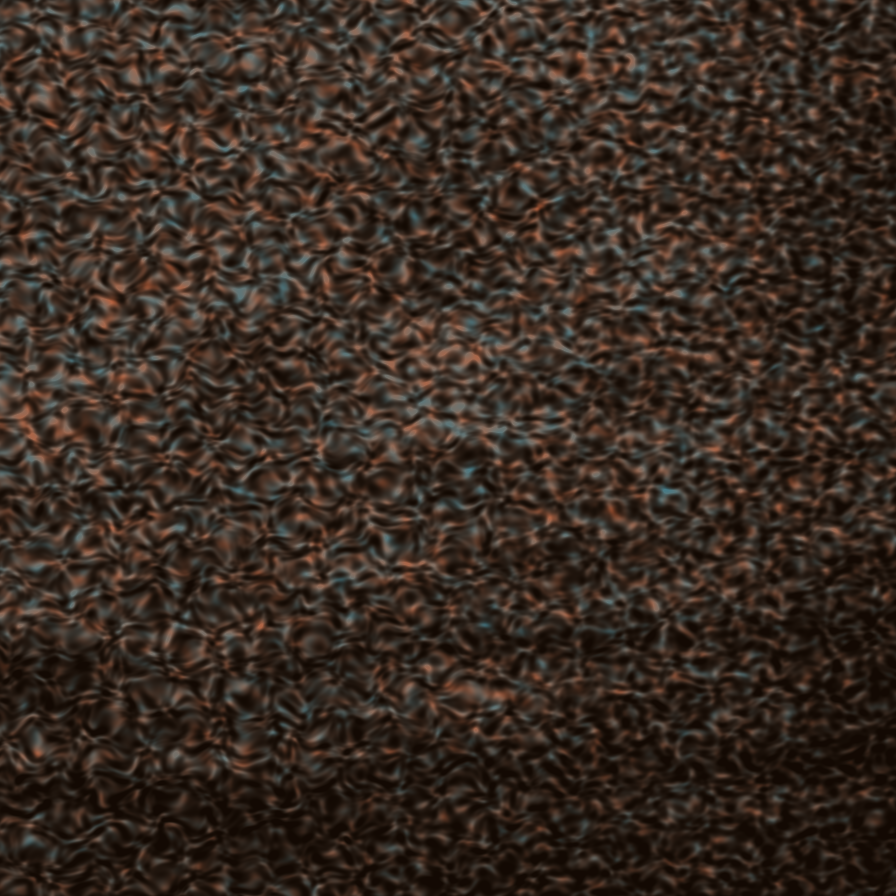
This texture is drawn by a Shadertoy shader. Its source:

```glsl
// Dark brown, fibrous grain: short wavy flecks lying mostly sideways.
// Two stretched layers of gradient noise make the flecks; slow shading, soft
// bands and a faint streak vary their brightness, and more noise their hue.

#define GRAIN_SCALE vec2(62.0, 92.0)
#define FINE_SCALE vec2(88.0, 128.0)
#define GRAIN_CONTRAST 3.5
#define WAVINESS 0.013
#define BAND_STRENGTH 1.1
#define STREAK_STRENGTH 0.75
#define HUE_VARIATION 2.0
#define SHADOW_COLOR vec3(0.11, 0.07, 0.042)
#define FIBER_COLOR vec3(0.42, 0.35, 0.305)
#define RUST_SHIFT vec3(0.12, -0.025, -0.075)

// Random unit vector for a lattice point
vec2 latticeGradient(vec2 cell) {
    uvec2 q = uvec2(ivec2(cell)) * uvec2(1597334673u, 3812015801u);
    uint h = (q.x ^ q.y) * 1597334673u;
    h = (h ^ (h >> 15)) * 3812015801u;
    float angle = 6.28318 * float(h >> 16) / 65536.0;
    return vec2(cos(angle), sin(angle));
}

float gradientNoise(vec2 p) {
    vec2 cell = floor(p);
    vec2 f = p - cell;
    vec2 w = f * f * f * (f * (f * 6.0 - 15.0) + 10.0);
    vec2 e = vec2(1.0, 0.0);
    float a = dot(latticeGradient(cell), f);
    float b = dot(latticeGradient(cell + e.xy), f - e.xy);
    float c = dot(latticeGradient(cell + e.yx), f - e.yx);
    float d = dot(latticeGradient(cell + e.xx), f - e.xx);
    return mix(mix(a, b, w.x), mix(c, d, w.x), w.y);
}

vec2 rotate(vec2 p, float angle) {
    float c = cos(angle), s = sin(angle);
    return vec2(c * p.x - s * p.y, s * p.x + c * p.y);
}

// Flecks bend more on the left and lie flatter on the right
float fiberGrain(vec2 p) {
    float bend = WAVINESS * mix(1.2, 0.6, smoothstep(0.2, 0.9, p.x));
    vec2 q = p;
    q.y += bend * gradientNoise(p * 30.0 + 7.3);
    q.x += bend * gradientNoise(p * 26.0 + 41.7);
    float coarse = gradientNoise(rotate(q, 0.12) * GRAIN_SCALE);
    float fine = gradientNoise(rotate(q, -0.25) * FINE_SCALE + 83.1);
    return coarse + 0.6 * fine;
}

// Slow light: dim at the bottom and right, with sideways bands
float broadShade(vec2 p) {
    float rise = 1.4 * smoothstep(-0.1, 0.6, p.y);
    float rightDim = 0.7 * smoothstep(0.45, 1.1, p.x);
    float bands = gradientNoise(rotate(p, -0.06) * vec2(4.0, 21.0) + 12.4);
    float patches = gradientNoise(p * vec2(5.0, 7.0) + 31.9);
    float bandGain = BAND_STRENGTH * mix(1.3, 0.6, p.y);
    return rise - rightDim - 0.89 + bandGain * bands + 0.5 * patches;
}

// Faint, slightly rising streak across the middle
float paleStreak(vec2 p) {
    float offset = (p.y - 0.49 - 0.055 * p.x) / 0.012;
    float ends = smoothstep(0.12, 0.28, p.x) * (1.0 - smoothstep(0.6, 0.75, p.x));
    return STREAK_STRENGTH * ends * exp(-offset * offset);
}

void mainImage(out vec4 fragColor, in vec2 fragCoord) {
    vec2 p = fragCoord / iResolution.y;

    // Brightness with a long tail toward pale fibers
    float level = GRAIN_CONTRAST * fiberGrain(p) + broadShade(p) + paleStreak(p);
    level = max(level, -2.5);
    float tone = clamp(0.30 + 0.30 * level + 0.05 * level * level, -0.12, 1.3);

    // Single flecks turn rusty or grey-green
    float hue = gradientNoise(rotate(p, 0.4) * vec2(48.0, 64.0) + 59.2);
    hue += 0.4 * gradientNoise(p * 13.0 + 23.6);

    vec3 color = mix(SHADOW_COLOR, FIBER_COLOR, tone);
    color += RUST_SHIFT * HUE_VARIATION * hue * max(tone, 0.0);
    fragColor = vec4(clamp(color, 0.0, 1.0), 1.0);
}
```
